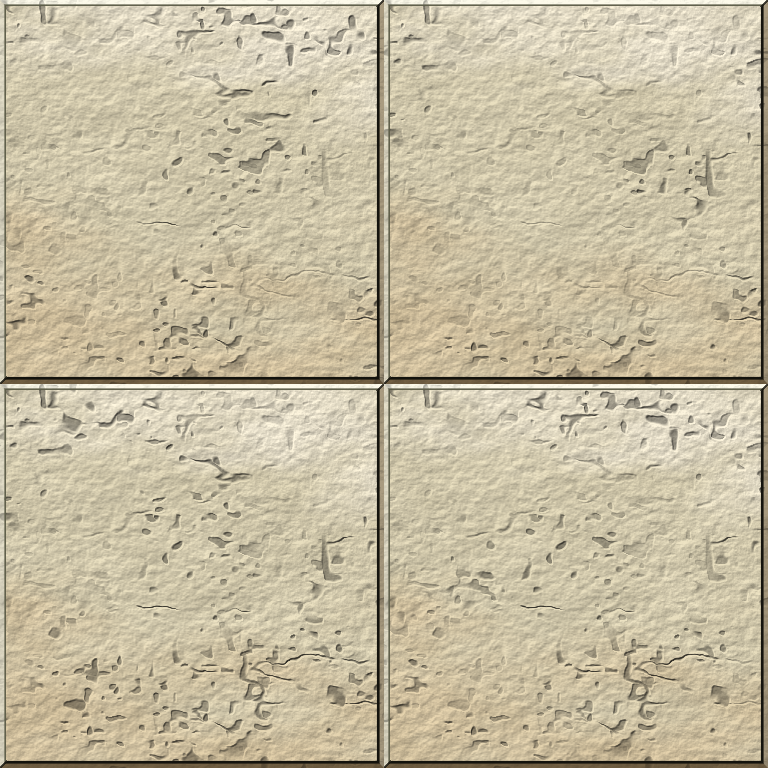
Write a WebGL 2 fragment shader that draws this texture.

```glsl
#version 300 es
precision highp float;
// Two by two bevelled travertine slabs. A height field of grain, broken seams
// and small pits is embossed from the upper left; every slab shares the same
// stone, while patches of wear differ per slab. A mitred bevel frames each one.

uniform vec2 u_resolution;
out vec4 fragColor;

const float TILES = 2.0;
const float STRIP = 0.0115;       // width of the bevel strip, in slab units
const float GROOVE = 0.0185;      // inner end of the dark groove
const float LIT_LINE = 0.0155;    // inner end of the thin line on lit sides
const vec2 TO_LIGHT = vec2(-0.0026, 0.0034);
const float EMBOSS = 1.75;
const float MAX_GLOW = 0.13;
const float MAX_SHADE = 0.62;
const vec3 CREAM = vec3(0.885, 0.855, 0.775);
const vec3 STONE = vec3(0.805, 0.770, 0.660);
const vec3 TAN = vec3(0.790, 0.725, 0.595);
const vec3 LIT_TOP = vec3(0.93, 0.92, 0.86);
const vec3 LIT_LEFT = vec3(0.84, 0.82, 0.74);
const vec3 SHADE_RIGHT = vec3(0.62, 0.57, 0.47);
const vec3 SHADE_BOTTOM = vec3(0.44, 0.37, 0.26);
const vec3 GROOVE_DARK = vec3(0.08, 0.075, 0.05);
const vec3 LINE_DARK = vec3(0.36, 0.36, 0.28);

float hash(vec2 cell) {
    uvec2 k = uvec2(ivec2(cell) + 4096) * uvec2(1597u, 3571u);
    uint n = (k.x ^ (k.y << 7)) * 747796u;
    n = (n ^ (n >> 15)) * 277803u;
    n = (n ^ (n >> 13)) * 668265u;
    return float((n ^ (n >> 16)) & 65535u) / 65535.0;
}

float noise(vec2 p) {
    vec2 i = floor(p), f = fract(p);
    f = f * f * (3.0 - 2.0 * f);
    return mix(mix(hash(i), hash(i + vec2(1, 0)), f.x),
               mix(hash(i + vec2(0, 1)), hash(i + vec2(1, 1)), f.x), f.y);
}

float fbm(vec2 p) {
    float sum = 0.0, amp = 0.533;
    for (int i = 0; i < 4; i++) {
        sum += amp * noise(p);
        p = p * 2.03 + 17.3;
        amp *= 0.5;
    }
    return sum;
}

// Depth of seams and pits, 0 to 1; wear is the local strength
float cavity(vec2 p, float wear) {
    vec2 q = p + 0.035 * vec2(fbm(p * 13.0), fbm(p * 15.0 + 31.0));
    float seam = 1.0 - smoothstep(0.004, 0.026, abs(fbm(q * vec2(3.0, 8.0) + 3.0) - 0.5));
    seam *= smoothstep(0.46, 0.68, noise(q * vec2(20.0, 32.0)));
    float pits = smoothstep(0.70, 0.84, noise(q * vec2(42.0, 64.0) + 5.0));
    pits *= smoothstep(0.38, 0.62, noise(p * vec2(5.0, 9.0) + 9.0));
    float holes = smoothstep(0.84, 0.93, noise(q * vec2(31.0, 27.0) + 60.0));
    return wear * max(max(seam, 0.8 * pits), holes);
}

float height(vec2 p, float wear) {
    float grain = fbm(p * vec2(46.0, 62.0));
    float swell = fbm(p * vec2(11.0, 21.0) + 40.0);
    return 0.42 * grain + 0.32 * swell - 0.30 * cavity(p, wear);
}

vec3 stoneFace(vec2 p, vec2 id) {
    float wear = mix(0.35, 1.1, smoothstep(0.3, 0.55, noise(p * 4.0 + id * 23.0)));
    // Colour drifts from cream at the upper right to tan at the foot
    float drift = fbm(p * vec2(3.0, 7.0) + 11.0) - 0.5;
    float level = p.y + 0.18 * (p.x - 0.5) + 0.7 * drift;
    vec3 color = mix(TAN, STONE, smoothstep(0.0, 0.45, level));
    color = mix(color, CREAM, smoothstep(0.66, 1.05, level));
    color += 0.07 * (fbm(p * vec2(8.0, 16.0) + id * 5.0) - 0.5);
    // Emboss: slopes that face the light glow, the others fall into shade
    float relief = EMBOSS * (height(p, wear) - height(p + TO_LIGHT, wear));
    color *= 1.0 + clamp(relief, -MAX_SHADE, MAX_GLOW);
    return color * (1.0 - 0.30 * cavity(p, wear));
}

vec3 addBevel(vec3 face, vec2 p, float px) {
    float litEdge = min(p.x, 1.0 - p.y);
    float shadeEdge = min(1.0 - p.x, p.y);
    float edge = min(litEdge, shadeEdge);
    float isLit = smoothstep(-px, px, shadeEdge - litEdge);
    float isTop = smoothstep(-px, px, p.x - (1.0 - p.y));
    float isBottom = smoothstep(-px, px, (1.0 - p.x) - p.y);
    vec3 lit = mix(LIT_LEFT, LIT_TOP, isTop);
    vec3 shade = mix(SHADE_RIGHT, SHADE_BOTTOM, isBottom);
    // The stone's own light and dark shows through the strips
    float texture_ = clamp(dot(face, vec3(0.333)) / 0.74, 0.5, 1.12);
    vec3 strip = mix(shade, lit, isLit) * mix(1.0, texture_, 0.55);
    vec3 line = mix(GROOVE_DARK, LINE_DARK, isLit);
    float lineEnd = mix(GROOVE, LIT_LINE, isLit);
    vec3 color = mix(line, face, smoothstep(lineEnd - px, lineEnd + px, edge));
    color = mix(strip, color, smoothstep(STRIP - px, STRIP + px, edge));
    // Dark mitre where a lit side meets a shaded one
    float mitre = 1.0 - smoothstep(0.002, 0.002 + 2.0 * px, abs(litEdge - shadeEdge));
    mitre *= 1.0 - smoothstep(GROOVE - px, GROOVE + px, edge);
    return mix(color, GROOVE_DARK, 0.8 * mitre);
}

void main() {
    vec2 grid = gl_FragCoord.xy / u_resolution * TILES;
    vec2 p = fract(grid);
    float px = 0.6 * TILES / min(u_resolution.x, u_resolution.y);
    vec3 color = addBevel(stoneFace(p, floor(grid)), p, px);
    fragColor = vec4(clamp(color, 0.0, 1.0), 1.0);
}
```
